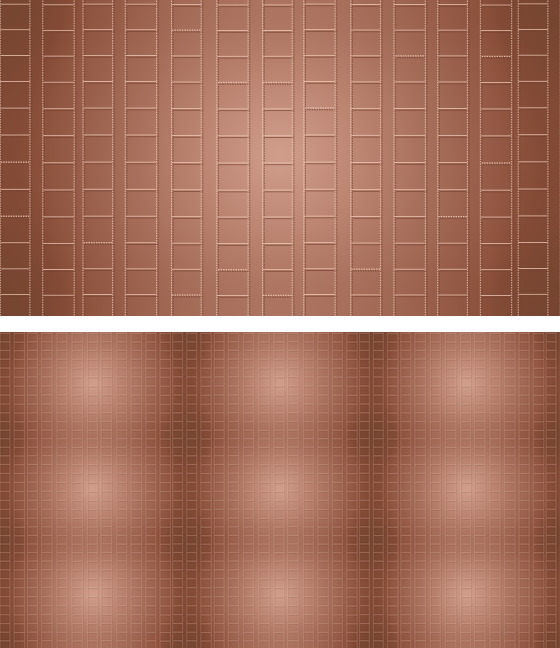
Top, the tile; bottom, the same tile 3 across and 3 down.
Give the GLSL for this pattern, as a Shadertoy shader.

```glsl
// Stitched leather: 13 ladder-like seams of 12 rungs over a warm radial glow.
const float TAU = 6.2831853;

float hash(vec2 p) {
    vec3 q = fract(p.xyx * vec3(0.1031, 0.1030, 0.0973));
    q += dot(q, q.yzx + 33.33);
    return fract((q.x + q.y) * q.z);
}

// Antialiased coverage of a band around zero
float band(float d, float halfWidth, float px) {
    return clamp((halfWidth - abs(d)) / px + 0.5, 0.0, 1.0);
}

// Thread dashes, 128 to one canvas height
float dashes(float t, float px) {
    return band(fract(t * 128.0) - 0.5, 0.3, px * 128.0);
}

// Thread coverage of all ladders; p is in canvas heights
float stitches(vec2 p, float aspect, float px) {
    float cover = 0.0;
    for (int i = 0; i < 13; i++) {
        float column = float(i);
        float jitter = hash(vec2(column, 7.0)) - 0.5;
        float turn = (column - 6.0) / 13.0;
        float halfWidth = aspect * mix(0.0265, 0.028, mod(column, 2.0));

        // Uneven column spacing, wrapped around the canvas
        float x = p.x - aspect * (0.492 + turn + 0.008 * sin(TAU * turn) + 0.008 * jitter);
        x -= aspect * round(x / aspect);
        float rails = band(abs(x) - halfWidth, 0.0015, px) * dashes(p.y, px);

        // Solid rungs, a few of them dashed and bolder
        float y = p.y - 0.486 + 0.004 * jitter;
        float rungY = 12.0 * (y - 0.005 * sin(TAU * y));
        float row = round(rungY);
        float dashed = step(0.93, hash(vec2(column, mod(row + 12.5, 12.0))));
        float rung = band((rungY - row) / 12.0, mix(0.0013, 0.002, dashed), px);
        rung *= band(x, halfWidth, px) * mix(1.0, dashes(x, px), dashed);

        cover = max(cover, max(rails, rung));
    }
    return cover;
}

// Radial glow whose distance flattens at the borders so that it wraps smoothly
vec3 leather(vec2 uv, float aspect) {
    vec2 size = vec2(aspect, 1.0);
    vec2 away = abs(fract(uv - vec2(0.5, 0.51) + 0.5) - 0.5) * size;
    vec2 nearEdge = max(away - 0.5 * size + 0.16, 0.0);
    float r = length(away - nearEdge * nearEdge / 0.32);
    vec3 color = mix(vec3(0.82, 0.62, 0.55), vec3(0.54, 0.305, 0.22), min(r / 0.80, 1.0));
    return mix(color, vec3(0.46, 0.27, 0.19), smoothstep(0.72, 0.94, r));
}

void mainImage(out vec4 fragColor, in vec2 fragCoord) {
    vec2 uv = fragCoord / iResolution.xy;
    float aspect = iResolution.x / iResolution.y;
    float px = 1.0 / iResolution.y;
    vec2 p = fragCoord * px;

    vec3 color = leather(uv, aspect);

    // Shadow falls to the lower right of the thread
    float shadow = stitches(p + vec2(-0.0055, 0.0055), aspect, px);
    color = mix(color, vec3(0.46, 0.25, 0.18), 0.75 * shadow);
    color = mix(color, vec3(0.94, 0.80, 0.73), 0.85 * stitches(p, aspect, px));

    fragColor = vec4(color, 1.0);
}
```
